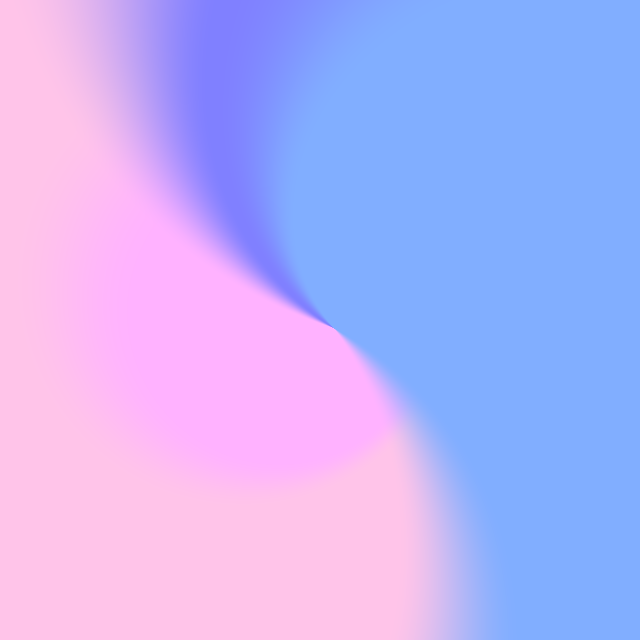
This background is drawn by a WebGL 2 fragment shader. Its source:

```glsl
#version 300 es
precision highp float;

uniform vec2 u_resolution;
out vec4 fragColor;

const vec3 SKY = vec3(0.506, 0.682, 1.0);
const vec3 PERIWINKLE = vec3(0.5, 0.5, 1.0);
const vec3 ROSE = vec3(1.0, 0.769, 0.914);
const vec3 ORCHID = vec3(1.0, 0.698, 1.0);

const vec2 PIVOT = vec2(0.522, 0.487);
const float SEAM = 20.0;

// Bearing in degrees, with its wrap hidden inside the sky region
float bearing(vec2 p) {
    return SEAM + mod(degrees(atan(p.y, p.x)) - SEAM, 360.0);
}

// Bearing of a spiral edge that turns with distance from the pivot
float spiralEdge(float start, float twist, float radius) {
    return start - twist * radius;
}

float circleDistance(vec2 p, vec2 center, float radius) {
    return length(p - center) - radius;
}

// 0 inside the inner circle, 1 outside the outer one
float fadeBetween(float innerDistance, float outerDistance) {
    float fromInner = max(innerDistance, 0.0);
    float toOuter = max(-outerDistance, 0.0);
    return smoothstep(0.0, 1.0, fromInner / max(fromInner + toOuter, 0.0001));
}

// Orchid pool melting into rose
vec3 warmColor(vec2 uv) {
    float inner = circleDistance(uv, vec2(0.443, 0.505), 0.225);
    float outer = circleDistance(uv, vec2(0.371, 0.564), 0.36);
    return mix(ORCHID, ROSE, fadeBetween(inner, outer));
}

// Sky, periwinkle and warm regions swept around the pivot
vec3 swirl(vec2 p, vec3 warm) {
    float radius = length(p);
    float angle = bearing(p);

    float skyEnd = spiralEdge(130.0, 114.0, radius);
    float ridge = spiralEdge(147.0, 71.0, radius);
    float warmStart = spiralEdge(163.0, 38.0, radius);
    float warmEnd = spiralEdge(304.0, 50.0, radius);
    float skyStart = spiralEdge(334.0, 58.0, radius);

    vec3 color = mix(SKY, PERIWINKLE, smoothstep(skyEnd, ridge, angle));
    color = mix(color, warm, smoothstep(ridge, warmStart, angle));
    return mix(color, SKY, smoothstep(warmEnd, skyStart, angle));
}

void main() {
    vec2 uv = gl_FragCoord.xy / u_resolution;
    fragColor = vec4(swirl(uv - PIVOT, warmColor(uv)), 1.0);
}
```
